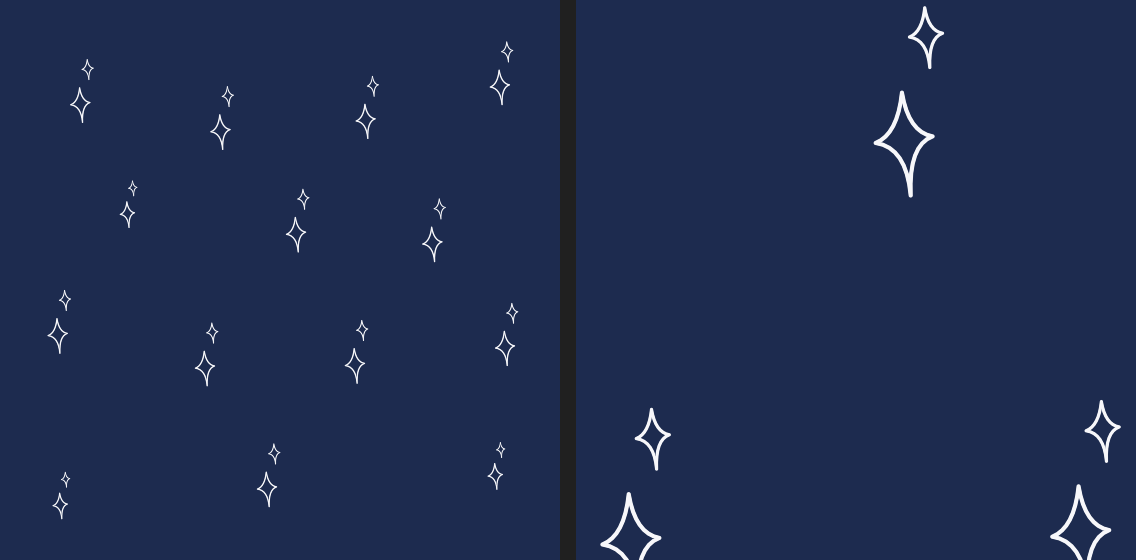
Left: the whole. Right: its middle third, enlarged.
This pattern is drawn by a WebGL 2 fragment shader. Its source:

```glsl
#version 300 es
precision highp float;
// Hand-drawn outline sparkles in pairs, scattered over a flat night-blue ground.

#define NIGHT vec3(0.112, 0.168, 0.308)
#define INK vec3(0.97, 0.97, 0.98)
#define UNIT (1.0 / 768.0)       // drawing unit of the sparkle outline
#define STROKE 0.95              // half stroke width, in drawing units
#define ROWS 4
#define ROW_TOP 0.805
#define ROW_STEP 0.225
#define JITTER vec2(0.40, 0.095) // scatter: share of a column, canvas height
#define SMALL_SCALE 0.58
#define SMALL_OFFSET vec2(10.0, 48.0)
#define SEED 7.0

uniform vec2 u_resolution;
out vec4 fragColor;

vec3 hash3(vec2 cell) {
    vec3 q = fract(vec3(cell.xyx + SEED) * vec3(0.1031, 0.1030, 0.0973));
    q += dot(q, q.yxz + 33.33);
    return fract((q.xxy + q.yzz) * q.zyx);
}

float segmentDistance(vec2 p, vec2 a, vec2 b) {
    vec2 ab = b - a;
    return length(p - a - ab * clamp(dot(p - a, ab) / dot(ab, ab), 0.0, 1.0));
}

// Distance to a quadratic curve, walked in short straight steps
float curveDistance(vec2 p, vec2 a, vec2 control, vec2 b) {
    const int STEPS = 8;
    float d = 1e5;
    vec2 previous = a;
    for (int i = 1; i <= STEPS; i++) {
        float t = float(i) / float(STEPS);
        vec2 next = mix(mix(a, control, t), mix(control, b, t), t);
        d = min(d, segmentDistance(p, previous, next));
        previous = next;
    }
    return d;
}

// Slightly crooked four-pointed outline with concave sides
float sparkleDistance(vec2 p) {
    if (length(p) > 32.0) return length(p) - 27.0;
    vec2 top = vec2(-1.0, 22.0), right = vec2(13.0, 2.0);
    vec2 bottom = vec2(3.0, -25.0), left = vec2(-13.0, -1.0);
    float d = curveDistance(p, top, vec2(2.0, 4.0), right);
    d = min(d, curveDistance(p, right, vec2(2.0, -2.0), bottom));
    d = min(d, curveDistance(p, bottom, vec2(1.0, -3.0), left));
    return min(d, curveDistance(p, left, vec2(-3.0, 3.0), top));
}

// Coverage of a stroke, antialiased over one pixel
float strokeCoverage(float d, float halfWidth, float pixel) {
    return 1.0 - smoothstep(halfWidth - 0.6 * pixel, halfWidth + 0.6 * pixel, d);
}

// A large sparkle with a small one above it; p is in drawing units
float sparklePair(vec2 p, float scale, float pixel) {
    vec2 q = p / scale;
    float large = sparkleDistance(q) * scale;
    float smallScale = scale * SMALL_SCALE;
    float small = sparkleDistance((q - SMALL_OFFSET) / SMALL_SCALE) * smallScale;
    float width = STROKE * mix(0.7, 1.0, scale);
    return max(strokeCoverage(large, width, pixel),
               strokeCoverage(small, width * 0.78, pixel));
}

void main() {
    float side = min(u_resolution.x, u_resolution.y);
    vec2 uv = gl_FragCoord.xy / side;
    float pixel = 1.0 / (side * UNIT);
    float ink = 0.0;

    // Staggered rows of four and three pairs, loosened by jitter
    for (int row = 0; row < ROWS; row++) {
        int columns = 4 - row % 2;
        for (int column = 0; column < columns; column++) {
            vec3 random = hash3(vec2(column, row));
            vec2 center = vec2((float(column) + 0.5) / float(columns),
                               ROW_TOP - ROW_STEP * float(row));
            center += (random.xy - 0.5) * JITTER * vec2(1.0 / float(columns), 1.0);
            float scale = mix(0.74, 1.0, smoothstep(0.1, 0.35, random.z));
            ink = max(ink, sparklePair((uv - center) / UNIT, scale, pixel));
        }
    }

    fragColor = vec4(mix(NIGHT, INK, ink), 1.0);
}
```
